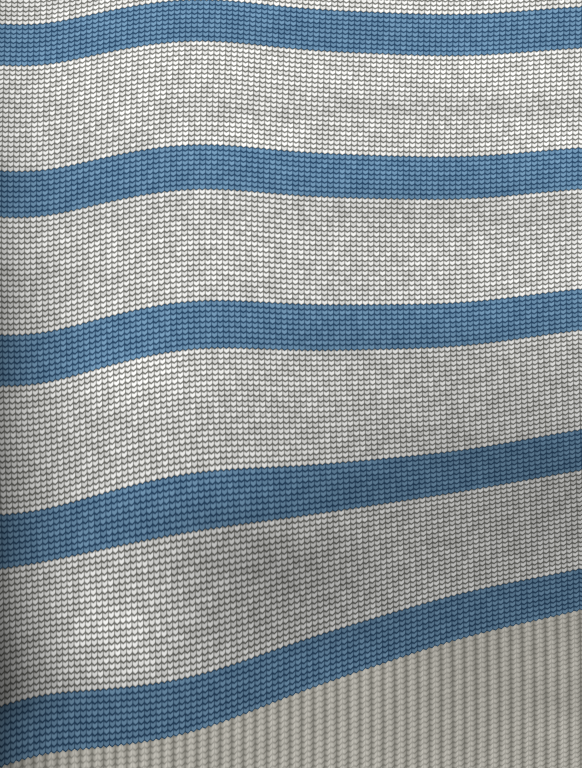
A WebGL 2 fragment shader for this texture:

```glsl
#version 300 es
precision highp float;
// Draped fine-knit fabric: five wavy blue stripes on off-white, ribbed hem below.
uniform vec2 u_resolution;
out vec4 outColor;

const float WALES = 100.0;        // stitch columns across the canvas
const float ROWS = 31.0;          // stitch rows per stripe repeat
const float STRIPE_HALF = 4.5;    // half stripe height, in rows
const float LAST_STRIPE = 4.0;    // index of the lowest stripe
const float RIBS = 50.0;          // hem ribs across the canvas
const float FIRST_Y = 0.052;      // first stripe centre, from the top
const float SPACING = 0.1836;     // stripe spacing at the top
const float SPREAD = 0.0111;      // growth of spacing toward lower left
const float FOLD = 0.0195;        // height of the drape wave
const int SAMPLES = 3;            // supersampling per axis

const vec3 WHITE_GAP = vec3(0.45, 0.45, 0.43);
const vec3 WHITE_YARN = vec3(0.96, 0.96, 0.95);
const vec3 BLUE_GAP = vec3(0.17, 0.29, 0.41);
const vec3 BLUE_YARN = vec3(0.46, 0.61, 0.73);
const vec3 HEM_TINT = vec3(1.0, 0.985, 0.95);

float hash(vec2 p) {
  p = fract(p * vec2(0.1031, 0.1137));
  p += dot(p, p.yx + 33.33);
  return fract((p.x + p.y) * p.x * 57.3);
}

float noise(vec2 p) {
  vec2 i = floor(p), f = fract(p);
  f = f * f * (3.0 - 2.0 * f);
  return mix(mix(hash(i), hash(i + vec2(1, 0)), f.x),
             mix(hash(i + vec2(0, 1)), hash(i + vec2(1, 1)), f.x), f.y);
}

float blob(vec2 p, vec2 center, vec2 radius) {
  vec2 d = (p - center) / radius;
  return exp(-dot(d, d));
}

float bump(float x, float center, float radius) {
  float d = (x - center) / radius;
  return exp(-d * d);
}

// Vertical displacement of the cloth; the wave flips near the hem
float drape(float x, float n) {
  float wave = 0.45 * bump(x, 0.06, 0.1) - bump(x, 0.33, 0.17) + 0.4 * bump(x, 0.8, 0.16);
  return FOLD * wave * mix(1.0, -0.9, smoothstep(2.5, 4.0, n));
}

// Stripe coordinate: whole numbers fall on stripe centres
float stripeCoord(vec2 p) {
  float a = SPREAD * (1.0 - p.x);
  float n = (p.y - FIRST_Y) / SPACING;
  for (int i = 0; i < 7; i++) {
    float c = p.y - FIRST_Y + 0.018 * p.x - drape(p.x, n);
    n = 2.0 * c / (SPACING + sqrt(max(SPACING * SPACING + 4.0 * a * c, 0.0)));
  }
  return n;
}

// Broad light and shadow over the folds
float shading(vec2 p) {
  float s = 1.0 - 0.2 * smoothstep(0.1, 0.9, p.y);
  s += 0.15 * blob(p, vec2(0.19, 0.8), vec2(0.13, 0.1));
  s += 0.09 * blob(p, vec2(0.22, 0.52), vec2(0.15, 0.12));
  s -= 0.14 * blob(p, vec2(0.88, 0.64), vec2(0.35, 0.17));
  s -= 0.14 * blob(p, vec2(0.46, 0.75), vec2(0.16, 0.07));
  s -= 0.08 * blob(p, vec2(0.8, 0.14), vec2(0.35, 0.015));
  s -= 0.07 * blob(p, vec2(0.8, 0.27), vec2(0.3, 0.03));
  s -= 0.28 * exp(-p.x / 0.06) * smoothstep(0.0, 0.7, p.y + 0.2);
  s -= 0.12 * blob(p, vec2(0.0, 0.88), vec2(0.1, 0.08));
  return s + 0.07 * (noise(p * vec2(5.0, 22.0)) - 0.5);
}

vec3 fabric(vec2 p) {
  float n = stripeCoord(p);
  float lean = p.x + 0.008 * sin(5.0 * p.y);

  // V-shaped stitches
  float wale = lean * WALES;
  float across = fract(wale) - 0.5;
  float course = n * ROWS + 0.5 + 0.7 * abs(across) - 0.17;
  float row = floor(course);
  float leg = sin(3.14159 * fract(course)) * (1.0 - 0.6 * smoothstep(0.28, 0.5, abs(across)));
  float fuzz = hash(vec2(floor(wale), row) + 200.0) - 0.5;
  float glow = smoothstep(0.0, 0.85, leg * (0.95 + 0.45 * across)) + 0.22 * fuzz;

  // Stripes follow whole stitch rows
  float offset = mod(row + 0.5 * ROWS, ROWS) - 0.5 * ROWS;
  float hem = step(LAST_STRIPE * ROWS + STRIPE_HALF, row);
  float blue = step(abs(offset), STRIPE_HALF) * (1.0 - hem);

  // Hem: rounded ribs with softened stitches
  float ridge = 0.5 + 0.5 * cos(6.28318 * lean * RIBS);
  glow = mix(glow, 0.2 + 0.35 * glow + 0.42 * ridge, hem);

  vec3 yarn = mix(mix(WHITE_GAP, WHITE_YARN, glow), mix(BLUE_GAP, BLUE_YARN, glow), blue);
  return yarn * mix(vec3(1.0), HEM_TINT, hem) * shading(p);
}

void main() {
  vec3 sum = vec3(0.0);
  for (int j = 0; j < SAMPLES; j++)
    for (int i = 0; i < SAMPLES; i++) {
      vec2 jitter = (vec2(i, j) + 0.5) / float(SAMPLES) - 0.5;
      vec2 uv = (gl_FragCoord.xy + jitter) / u_resolution;
      sum += fabric(vec2(uv.x, 1.0 - uv.y));
    }
  outColor = vec4(sum / float(SAMPLES * SAMPLES), 1.0);
}
```
